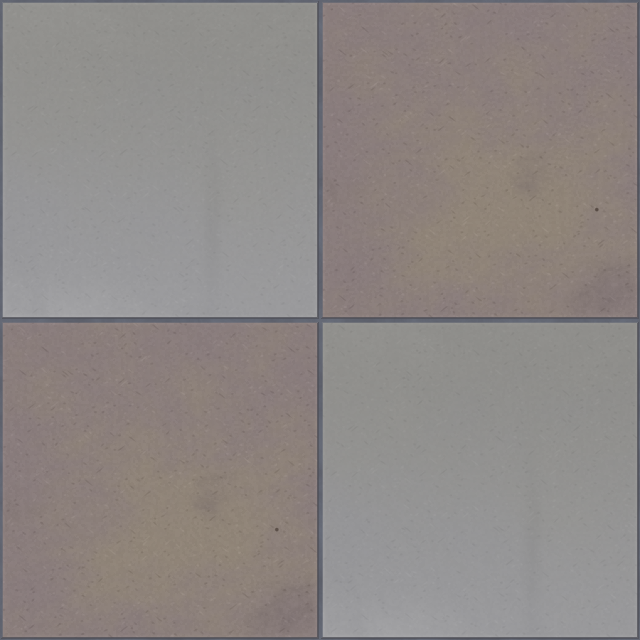
Give the GLSL for this texture, as a Shadertoy shader.

```glsl
// Two by two checkerboard of worn stone tiles, cool grey and mottled brown, in blue grout.
// Warped layered sines make the clouding; cellular noise makes grain, scuffs and pits.
// Each kind of tile repeats its own wear, with a small shift of brightness per tile.

#define TILES 2.0
#define GROUT_WIDTH 0.017
#define GRAIN 0.022
#define MOTTLING 0.9
#define GREY_TOP vec3(0.565, 0.562, 0.550)
#define GREY_BOTTOM vec3(0.602, 0.602, 0.612)
#define BROWN_MAUVE vec3(0.532, 0.482, 0.483)
#define BROWN_TAN vec3(0.560, 0.515, 0.465)
#define BROWN_STAIN vec3(0.435, 0.390, 0.405)
#define GROUT_LIGHT vec3(0.410, 0.430, 0.480)
#define GROUT_DARK vec3(0.290, 0.290, 0.320)

vec2 hash2(vec2 p) {
    vec2 q = vec2(dot(p, vec2(127.1, 311.7)), dot(p, vec2(269.5, 183.3)));
    return fract(sin(q) * 43758.55);
}

// Cellular noise: x = distance to the nearest point, y = random value of its cell
vec2 cellular(vec2 p) {
    vec2 cell = floor(p), nearest = vec2(9.0, 0.0);
    for (int y = -1; y <= 1; y++)
    for (int x = -1; x <= 1; x++) {
        vec2 id = cell + vec2(x, y);
        float dist = length(id + 0.15 + 0.7 * hash2(id) - p);
        if (dist < nearest.x) nearest = vec2(dist, hash2(id + 37.0).x);
    }
    return nearest;
}

// Layered sines, each octave turned and bent by the one before; about -1 to 1
float clouds(vec2 p) {
    float sum = 0.0, amp = 0.5;
    mat2 turn = mat2(0.8, 0.6, -0.6, 0.8);
    for (int i = 0; i < 8; i++) {
        sum += amp * sin(p.x) * sin(p.y + 1.3);
        p = turn * p * 1.75 + 0.8 * sin(p.yx + float(i)) + 2.7;
        amp *= 0.72;
    }
    return sum;
}

// Soft round area, 1 at its centre
float patchAt(vec2 p, vec2 centre, vec2 size) {
    vec2 q = (p - centre) / size;
    return exp(-dot(q, q));
}

vec3 greyTile(vec2 p) {
    float cloud = clouds(p * vec2(4.0, 6.0) + 11.0);
    float fall = smoothstep(0.95, 0.0, p.y + 0.18 * cloud + 0.08 * p.x);
    vec3 color = mix(GREY_TOP, GREY_BOTTOM, fall);
    color += 0.012 * MOTTLING * cloud;
    // Faint vertical streak and a pale lower corner
    float streak = patchAt(p, vec2(0.66 + 0.01 * cloud, 0.28), vec2(0.025, 0.25));
    color -= 0.018 * streak;
    color += 0.025 * patchAt(p, vec2(0.1, 0.0), vec2(0.35, 0.12)) * (1.0 + cloud);
    return color;
}

vec3 brownTile(vec2 p) {
    float broad = clouds(p * vec2(4.5, 3.5) + 2.0);
    float fine = clouds(p * vec2(11.0, 15.0) + 7.0);
    float warm = patchAt(p, vec2(0.6, 0.36), vec2(0.34, 0.3));
    float tan = smoothstep(-0.5, 0.9, 0.9 * warm - 0.2 + MOTTLING * (0.35 * broad + 0.4 * fine));
    vec3 color = mix(BROWN_MAUVE, BROWN_TAN, tan);
    // Ragged dark stains: lower right corner, centre right and left side
    float wear = 0.85 * patchAt(p, vec2(0.88, 0.08), vec2(0.14, 0.11));
    wear += 0.5 * patchAt(p, vec2(0.69, 0.5), vec2(0.12, 0.17));
    wear += 0.4 * patchAt(p, vec2(0.03, 0.55), vec2(0.12, 0.3));
    float stain = smoothstep(0.3, 1.25, wear + 0.5 * MOTTLING * fine);
    color = mix(color, BROWN_STAIN, 0.65 * stain);
    // One small dark pit
    return color - 0.2 * smoothstep(0.008, 0.003, length(p - vec2(0.865, 0.345)));
}

vec3 groutColor(vec2 uv, vec2 centred, float edge) {
    vec3 color = mix(GROUT_DARK, GROUT_LIGHT, 0.78 + 0.22 * clouds(uv * 40.0));
    // Shadow lies to the right of and below each tile
    float side = abs(centred.x) > abs(centred.y) ? centred.x : -centred.y;
    float shadow = step(0.0, side) * (1.0 - smoothstep(0.001, 0.0075, edge));
    return mix(color, GROUT_DARK, shadow);
}

void mainImage(out vec4 fragColor, in vec2 fragCoord) {
    vec2 uv = fragCoord / iResolution.xy;
    vec2 grid = uv * TILES, tile = floor(grid), p = fract(grid);
    float pixel = TILES / iResolution.y;
    float isGrey = mod(tile.x + tile.y, 2.0);

    // Stone face with its slight difference from tile to tile
    vec3 color = isGrey > 0.5 ? greyTile(p) : brownTile(p);
    color += 0.012 * (hash2(tile + 5.0).x - 0.5);

    // Fine grain and sparse scuffs, stronger on brown
    float strength = mix(1.0, 0.55, isGrey);
    color += GRAIN * strength * (cellular(grid * 130.0).y - 0.5);
    vec2 scuff = cellular(p * vec2(38.0, 52.0) + 0.4 * sin(p.yx * 90.0) + 20.0 * isGrey);
    color -= 0.045 * strength * step(0.8, scuff.y) * smoothstep(0.3, 0.05, scuff.x);
    color += 0.03 * strength * step(scuff.y, 0.12) * smoothstep(0.3, 0.05, scuff.x);

    // Tile edge: pale rim inside, grout outside
    vec2 centred = p - 0.5;
    float edge = max(abs(centred.x), abs(centred.y)) - 0.5 + 0.5 * GROUT_WIDTH;
    color += 0.018 * smoothstep(-0.012, -0.002, edge);
    float inGrout = smoothstep(-0.75 * pixel, 0.75 * pixel, edge);
    color = mix(color, groutColor(uv, centred, edge), inGrout);
    fragColor = vec4(color, 1.0);
}
```
